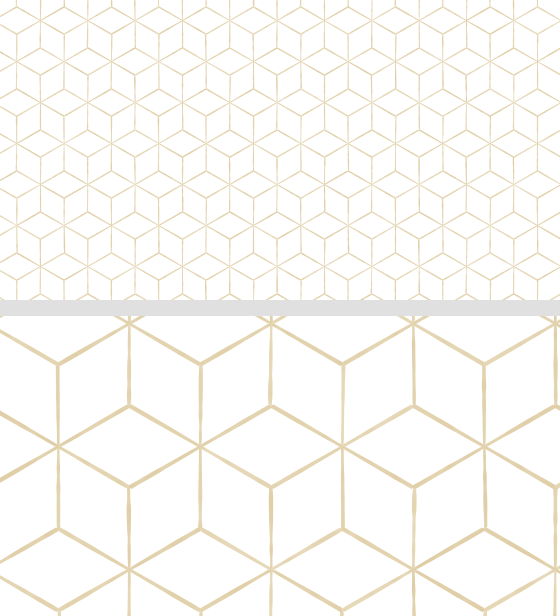
Top, the full canvas; bottom, a detail of the centre.
A WebGL 2 fragment shader for this pattern:

```glsl
#version 300 es
precision highp float;
// Thin gold tumbling-block lines on white: a triangular lattice of hubs, each
// with six spokes that end on the corners of its hexagonal cell. Spokes taper
// toward the hub, and the upright ones are slightly worn and out of true.
uniform vec2 u_resolution;
out vec4 fragColor;

const float REPEATS = 11.83; // hubs across the canvas width
const float SIXTH_TURN = 1.0471976;

float hash(vec2 p) {
    return fract(sin(dot(p, vec2(127.1, 311.7))) * 43758.5453);
}

// Smooth one-dimensional noise, varied by a seed
float noise(float x, float seed) {
    float i = floor(x), f = fract(x);
    return mix(hash(vec2(i, seed)), hash(vec2(i + 1.0, seed)), f * f * (3.0 - 2.0 * f));
}

// Offset from the nearest hub of a lattice with unit spacing
vec2 fromHub(vec2 p) {
    vec2 cell = vec2(1.0, sqrt(3.0));
    vec2 a = mod(p + 0.5 * cell, cell) - 0.5 * cell;
    vec2 b = mod(p, cell) - 0.5 * cell;
    return dot(a, a) < dot(b, b) ? a : b;
}

void main() {
    float pixel = REPEATS / u_resolution.x;
    vec2 p = gl_FragCoord.xy * pixel - vec2(0.354, 1.573);
    vec2 q = fromHub(p);
    vec2 hub = round((p - q) * vec2(2.0, 2.0 / sqrt(3.0)));

    // Nearest of the six spokes, and position along and across it
    float spoke = round(atan(q.y, q.x) / SIXTH_TURN - 0.5);
    float angle = (spoke + 0.5) * SIXTH_TURN;
    vec2 dir = vec2(cos(angle), sin(angle));
    float along = dot(q, dir);
    float across = dir.x * q.y - dir.y * q.x;

    // Hand-drawn variation, strongest on upright spokes
    float seed = hash(hub + 17.0 * mod(spoke, 6.0));
    float upright = step(0.9, abs(dir.y));
    across += upright * (seed - 0.5) * 0.035 * along;
    float wear = noise(along * 14.0, seed * 91.0);
    float halfWidth = mix(0.011, 0.016, smoothstep(0.0, 0.4, along));
    halfWidth *= 1.0 - mix(0.12, 0.35, upright) * wear;

    // Anti-aliased line, with gold that drifts slightly in tone
    float line = clamp((halfWidth - abs(across)) / pixel + 0.5, 0.0, 1.0);
    vec3 gold = mix(vec3(0.87, 0.80, 0.64), vec3(0.91, 0.86, 0.74), 0.6 * seed + 0.4 * wear);
    fragColor = vec4(mix(vec3(1.0), gold, line), 1.0);
}
```
